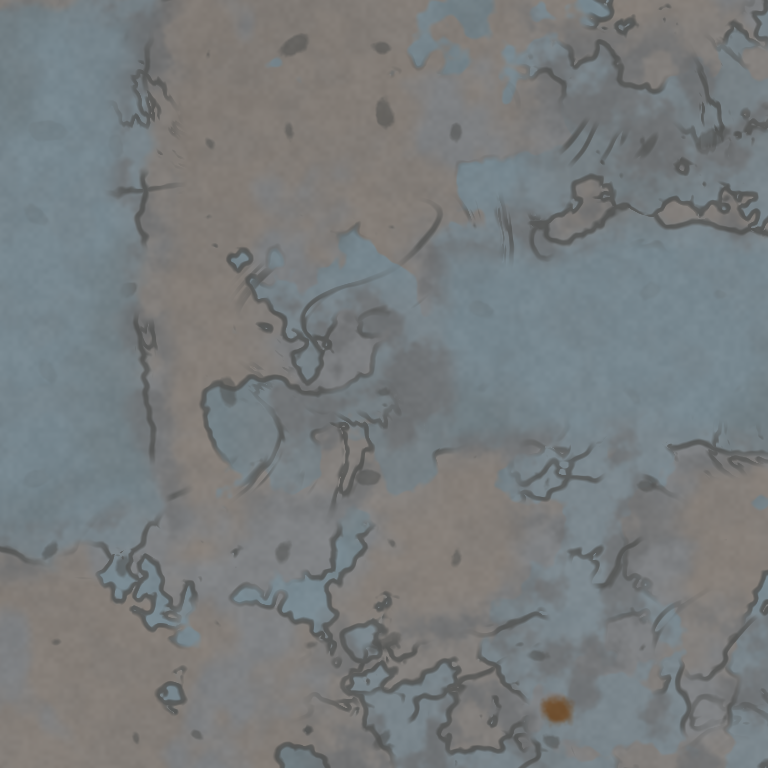
Give the GLSL for this texture, as a WebGL 1 fragment shader.

```glsl
precision highp float;
uniform vec2 u_resolution;

#define BLUE vec3(0.468, 0.530, 0.562)
#define BLUE_DEEP vec3(0.440, 0.490, 0.512)
#define PLASTER vec3(0.514, 0.489, 0.466)
#define PLASTER_PALE vec3(0.490, 0.499, 0.508)
#define GRIME vec3(0.425, 0.432, 0.438)
#define INK vec3(0.315, 0.320, 0.315)
#define RUST vec3(0.430, 0.310, 0.190)
#define EDGE_WARP 0.085
#define RAGGEDNESS 0.46
#define LINE_WIDTH 0.0034
#define CHIP_CELLS 9.0
#define GRAIN 0.020

float hash(vec2 p) {
  vec3 q = fract(p.xyx * 0.1031);
  q += dot(q, q.yzx + 33.33);
  return fract((q.x + q.y) * q.z);
}

float noise(vec2 p) {
  vec2 i = floor(p), f = fract(p);
  f = f * f * (3.0 - 2.0 * f);
  return mix(mix(hash(i), hash(i + vec2(1.0, 0.0)), f.x),
             mix(hash(i + vec2(0.0, 1.0)), hash(i + 1.0), f.x), f.y);
}

float fbm(vec2 p) {
  float sum = 0.0, amp = 0.533;
  for (int i = 0; i < 4; i++) {
    sum += amp * noise(p);
    p = mat2(1.6, 1.2, -1.2, 1.6) * p + 17.3;
    amp *= 0.5;
  }
  return sum;
}

float box(vec2 p, vec2 center, vec2 halfSize) {
  vec2 d = abs(p - center) - halfSize;
  return length(max(d, 0.0)) + min(max(d.x, d.y), 0.0);
}

vec2 warp(vec2 p) {
  return p + EDGE_WARP * (vec2(fbm(p * 6.0 + 3.0), fbm(p * 6.0 + 41.0)) - 0.5);
}

// Whole sheets of paint, and the zones where paint has broken up
float sheets(vec2 p) {
  return min(box(p, vec2(0.04, 0.65), vec2(0.16, 0.35)),
             box(p, vec2(0.86, 0.56), vec2(0.31, 0.15)));
}

float brokenZones(vec2 p) {
  float d = box(p, vec2(0.72, 0.08), vec2(0.28, 0.11));
  d = min(d, box(p, vec2(0.86, 0.85), vec2(0.17, 0.11)));
  d = min(d, box(p, vec2(0.45, 0.49), vec2(0.10, 0.13)));
  return min(d, box(p, vec2(0.78, 0.29), vec2(0.09, 0.10)));
}

// Positive where paint remains
float paint(vec2 p) {
  vec2 q = warp(p);
  float rough = fbm(p * 13.0 + 9.0) - 0.5;
  return max(0.07 * rough - sheets(q),
             RAGGEDNESS * rough - 0.5 * brokenZones(q) - 0.005);
}

float curlField(vec2 p) {
  return fbm(p * vec2(13.0, 11.0) + 2.5 * noise(p * 7.0)) - 0.5;
}

// Distance-like stroke along the zero contour of a field
float stroke(float value, float dx, float dy, float width) {
  float dist = abs(value) / max(length(vec2(dx, dy)), 0.5);
  return 1.0 - smoothstep(width * 0.4, width * 1.7, dist);
}

// Small irregular dark chips; one random chance per cell
float chips(vec2 p) {
  vec2 g = p * CHIP_CELLS, cell = floor(g);
  vec2 offset = vec2(hash(cell + 11.0), hash(cell + 57.0)) * 0.4 + 0.3;
  vec2 d = fract(g) - offset;
  float angle = 6.283 * hash(cell + 83.0);
  d = mat2(cos(angle), sin(angle), -sin(angle), cos(angle)) * d;
  d.y *= 1.8;
  float size = mix(0.03, 0.21, pow(hash(cell + 29.0), 3.0));
  float dist = length(d) + 0.22 * (fbm(p * 42.0) - 0.5);
  return step(0.45, hash(cell)) * (1.0 - smoothstep(size - 0.04, size + 0.04, dist));
}

void main() {
  vec2 p = gl_FragCoord.xy / u_resolution.y;
  vec2 q = warp(p), ex = vec2(0.003, 0.0), ey = ex.yx;

  // Base coats with broad tonal drift
  float coat = paint(p);
  float drift = fbm(p * 5.0 + 71.0);
  vec3 blue = mix(BLUE_DEEP, BLUE, smoothstep(0.32, 0.50, drift));
  vec3 plaster = mix(PLASTER_PALE, PLASTER, smoothstep(0.30, 0.46, fbm(p * 7.0 + 23.0)));
  vec3 color = mix(plaster, blue, smoothstep(-0.012, 0.012, coat));

  // Grime gathers over broken paint and along sheet borders
  float broken = 1.0 - smoothstep(-0.02, 0.05, brokenZones(q));
  float border = 1.0 - smoothstep(0.008, 0.05, abs(sheets(q)));
  float interior = smoothstep(0.0, 0.03, -sheets(q));
  float wear = max(broken * (1.0 - interior), border * 0.9);
  float stain = smoothstep(0.42, 0.66, fbm(p * 21.0 + 5.0));
  color = mix(color, PLASTER_PALE, 0.35 * wear);
  color = mix(color, GRIME, stain * (0.12 + 0.7 * wear));

  // Broken outlines and curled flakes
  float outline = stroke(coat, (paint(p + ex) - coat) / ex.x,
                         (paint(p + ey) - coat) / ex.x, LINE_WIDTH);
  outline *= smoothstep(0.35, 0.62, noise(p * 11.0 + 31.0));
  float curl = curlField(p);
  float curls = stroke(curl, (curlField(p + ex) - curl) / ex.x,
                       (curlField(p + ey) - curl) / ex.x, LINE_WIDTH);
  curls *= wear * smoothstep(0.42, 0.66, noise(p * 16.0 + 13.0));
  color = mix(color, INK, 0.8 * max(outline, curls));
  color = mix(color, INK, 0.55 * chips(p) * (1.0 - 0.8 * interior));

  // Rust spot, soft weathering and grain
  float rust = length(p - vec2(0.727, 0.072)) + 0.03 * (fbm(p * 35.0) - 0.5);
  color = mix(color, RUST, 1.0 - smoothstep(0.008, 0.024, rust));
  color *= 1.0 + 0.07 * (fbm(p * 3.0 + 7.0) - 0.5);
  color += GRAIN * (noise(p * 150.0) + noise(p * 60.0) - 1.0);
  gl_FragColor = vec4(color, 1.0);
}
```
